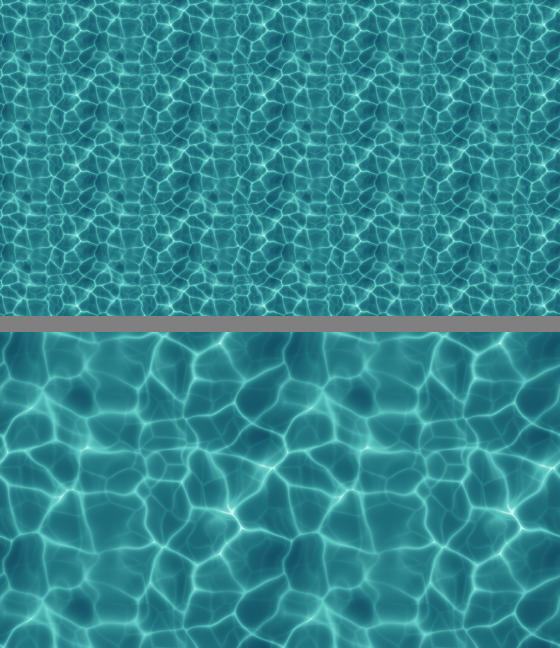
Top: the whole. Bottom: its middle third, enlarged.
Write a Shadertoy shader that draws this texture.

```glsl
const vec2 REPEATS = vec2(6.0, 4.5);
const vec2 TILE_ASPECT = vec2(1.333, 1.0);
const vec2 LARGE_CELLS = vec2(6.0, 5.0);
const vec2 SMALL_CELLS = vec2(9.0, 7.0);
const float JITTER = 0.85;
const float WARP = 0.042;
const float CORE_WIDTH = 0.085;
const float GLOW_WIDTH = 0.30;
const vec2 DENSE_CENTER = vec2(0.53, 0.36);
const vec2 WISP_CENTER = vec2(0.40, 0.76);
const vec2 SHADE_CENTER = vec2(0.03, 0.93);
const vec3 DEEP = vec3(0.07, 0.31, 0.40);
const vec3 WATER = vec3(0.13, 0.47, 0.51);
const vec3 LIGHT = vec3(0.37, 0.79, 0.77);
const vec3 GLINT = vec3(0.80, 0.98, 0.94);
const int SAMPLES = 2;

vec2 hash2(vec2 p) {
    vec3 q = fract(p.xyx * vec3(0.1031, 0.1030, 0.0973));
    q += dot(q, q.yzx + 33.33);
    return fract((q.xx + q.yz) * q.zy);
}

// Value noise that wraps after the given number of cells
float noise(vec2 p, vec2 period) {
    vec2 i = floor(p), f = fract(p);
    f = f * f * (3.0 - 2.0 * f);
    float a = hash2(mod(i, period)).x;
    float b = hash2(mod(i + vec2(1, 0), period)).x;
    float c = hash2(mod(i + vec2(0, 1), period)).x;
    float d = hash2(mod(i + vec2(1, 1), period)).x;
    return mix(mix(a, b, f.x), mix(c, d, f.x), f.y);
}

float fbm(vec2 t, vec2 freq, vec2 seed) {
    float sum = 0.0, gain = 0.55;
    for (int i = 0; i < 3; i++) {
        sum += gain * noise((t + seed) * freq, freq);
        freq *= 2.0;
        gain *= 0.5;
    }
    return sum;
}

// Wrapping cells: x is the gap to the border, y the gap to a junction
vec2 cellGaps(vec2 t, vec2 count, float seed) {
    vec2 p = t * count, base = floor(p);
    vec3 nearest = vec3(8.0);
    for (int y = -2; y <= 2; y++)
    for (int x = -2; x <= 2; x++) {
        vec2 cell = base + vec2(x, y);
        vec2 site = cell + 0.5 + JITTER * (hash2(mod(cell, count) + seed) - 0.5);
        float d = length(site - p);
        if (d < nearest.x) nearest = vec3(d, nearest.xy);
        else if (d < nearest.y) nearest = vec3(nearest.x, d, nearest.y);
        else nearest.z = min(nearest.z, d);
    }
    return nearest.yz - nearest.x;
}

vec2 wrapped(vec2 v) { return v - round(v); }

float blob(vec2 t, vec2 center, float falloff) {
    vec2 q = wrapped(t - center);
    return exp(-falloff * dot(q, q));
}

// Soft bright band around a wrapping segment
float streak(vec2 t, vec2 center, vec2 halfSpan, float width) {
    vec2 q = wrapped(t - center) * TILE_ASPECT;
    vec2 s = halfSpan * TILE_ASPECT;
    q -= s * clamp(dot(q, s) / dot(s, s), -1.0, 1.0);
    return exp(-length(q) / width);
}

float caustics(vec2 t) {
    // Bend the net in broad and fine waves
    vec2 broad = vec2(fbm(t, vec2(4, 3), vec2(1)), fbm(t, vec2(4, 3), vec2(0.37, 0.61)));
    vec2 fine = vec2(noise(t * vec2(16, 12), vec2(16, 12)),
                     noise((t + 0.43) * vec2(16, 12), vec2(16, 12)));
    vec2 w = t + WARP * (2.4 * (broad - 0.5) + 0.5 * (fine - 0.5));

    float dense = blob(t, DENSE_CENTER, 14.0);
    float wispy = blob(t, WISP_CENTER, 18.0);
    float power = 0.35 + 0.95 * noise((t + 0.2) * vec2(7, 5), vec2(7, 5));

    // Two nets of light with bright junctions
    vec2 large = cellGaps(w, LARGE_CELLS, 17.0);
    vec2 small = cellGaps(w + 0.13, SMALL_CELLS, 53.0);
    float net = 0.55 * exp(-large.x / CORE_WIDTH) + 0.20 * exp(-large.x / GLOW_WIDTH);
    net += (0.12 + 0.30 * dense) * exp(-small.x / CORE_WIDTH);
    net *= power * (1.0 - 0.35 * wispy);
    net += 0.50 * power * exp(-large.y / 0.12);

    // Upright wisps and diagonal streaks
    float ridge = 1.0 - abs(2.0 * noise(w * vec2(17, 4), vec2(17, 4)) - 1.0);
    float wisps = pow(ridge, 4.0) * (0.09 + 0.24 * wispy);
    float bands = 0.40 * streak(w, vec2(0.19, 0.57), vec2(0.17, -0.11), 0.025);
    bands += 0.32 * streak(w, vec2(0.90, 0.28), vec2(0.13, 0.18), 0.035);
    bands += 0.25 * streak(w, vec2(0.60, 0.70), vec2(-0.05, 0.22), 0.025);

    float body = 0.02 + 0.36 * fbm(w, vec2(6, 5), vec2(0.71, 0.29));
    float shade = 0.16 * (blob(t, SHADE_CENTER, 110.0) + blob(t, vec2(0.93, 0.55), 90.0));
    return body + net + wisps + bands * power - shade;
}

vec3 waterColor(float v) {
    vec3 color = mix(DEEP, WATER, smoothstep(-0.08, 0.40, v));
    color = mix(color, LIGHT, smoothstep(0.22, 1.0, v));
    return mix(color, GLINT, smoothstep(0.95, 1.55, v));
}

void mainImage(out vec4 fragColor, in vec2 fragCoord) {
    vec3 sum = vec3(0.0);
    for (int y = 0; y < SAMPLES; y++)
    for (int x = 0; x < SAMPLES; x++) {
        vec2 offset = (vec2(x, y) + 0.5) / float(SAMPLES) - 0.5;
        vec2 tile = fract((fragCoord + offset) / iResolution.xy * REPEATS);
        sum += waterColor(caustics(tile));
    }
    fragColor = vec4(sum / float(SAMPLES * SAMPLES), 1.0);
}
```
